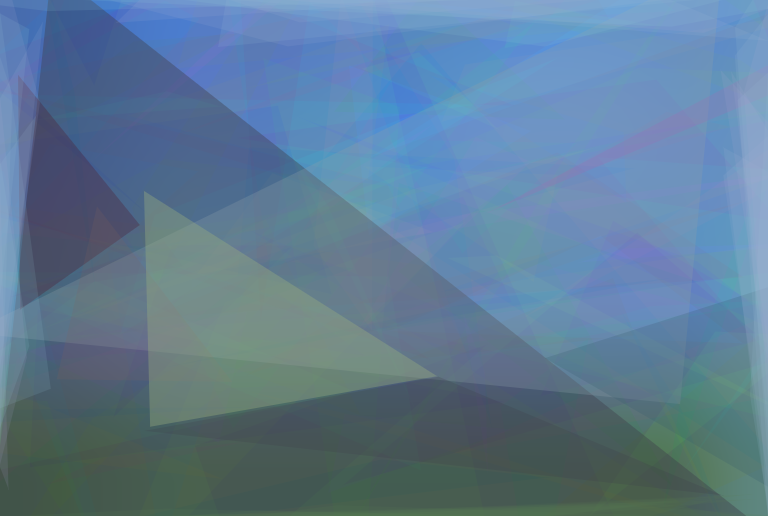
Give the GLSL for this background, as a Shadertoy shader.

```glsl
// Translucent overlapping triangles over a blue-to-green gradient.
#define SHARD_COUNT 110
#define SHARD_STRENGTH 0.024
#define SLIVER_COUNT 36
#define SLIVER_ALPHA 0.13
#define SLIVER_DEPTH 0.10
#define SKY_COLOR vec3(0.32, 0.49, 0.79)
#define HAZE_COLOR vec3(0.39, 0.54, 0.72)
#define GROUND_COLOR vec3(0.31, 0.45, 0.33)
#define SHADE_COLOR vec3(0.24, 0.24, 0.29)
#define PALE_COLOR vec3(0.55, 0.62, 0.66)

float hash(float n) {
    n = fract(n * 0.1031);
    n *= n + 33.33;
    n *= n + n;
    return fract(n);
}

vec2 hash2(float n) {
    return vec2(hash(n), hash(n + 57.3));
}

// Signed distance to the line a-b, positive on its left
float edge(vec2 p, vec2 a, vec2 b) {
    vec2 d = normalize(b - a);
    return d.x * (p.y - a.y) - d.y * (p.x - a.x);
}

// Antialiased coverage of a triangle with either winding
float triangle(vec2 p, vec2 a, vec2 b, vec2 c) {
    float side = edge(c, a, b) < 0.0 ? -1.0 : 1.0;
    float inside = min(edge(p, a, b) * side,
                   min(edge(p, b, c) * side, edge(p, c, a) * side));
    return clamp(0.5 + inside * iResolution.y, 0.0, 1.0);
}

vec3 backdrop(vec2 p) {
    vec3 col = mix(HAZE_COLOR, SKY_COLOR, smoothstep(0.45, 0.98, p.y));
    col = mix(GROUND_COLOR, col, smoothstep(0.06, 0.44, p.y));
    vec2 glow = (p - vec2(1.08, 0.80)) / vec2(0.38, 0.24);
    col += vec3(0.04, 0.07, 0.05) * exp(-dot(glow, glow));
    col = mix(col, vec3(0.44, 0.62, 0.71), 0.45 * smoothstep(1.27, 1.49, p.x));
    return col * mix(0.86, 1.0, smoothstep(0.0, 0.4, p.x));
}

// Scattered faint shards, mostly shallow, some steep
vec3 shards(vec2 p, float aspect) {
    vec3 sum = vec3(0.0);
    for (int i = 0; i < SHARD_COUNT; i++) {
        float id = float(i) * 7.13 + 3.7;
        vec2 center = hash2(id) * vec2(aspect, 1.0);
        float turn = hash(id + 1.9) * 2.0 - 1.0;
        float angle = 0.15 + 1.6 * turn * abs(turn);
        vec2 along = vec2(cos(angle), sin(angle));
        vec2 across = vec2(-along.y, along.x);
        float halfLength = mix(0.12, 0.65, hash(id + 2.3));
        float spread = hash(id + 3.1);
        float width = mix(0.02, 0.34, spread * spread);
        vec2 a = center - along * halfLength;
        vec2 b = center + along * halfLength;
        vec2 c = center + across * width + along * halfLength * (hash(id + 4.7) * 2.0 - 1.0);
        vec3 hue = cos(6.2832 * (hash(id + 5.9) + vec3(0.0, 0.33, 0.67)));
        float light = hash(id + 6.4) - 0.5;
        sum += triangle(p, a, b, c) * (hue + light);
    }
    return sum * SHARD_STRENGTH;
}

// Long pale slivers hugging the four borders
vec3 addSlivers(vec3 col, vec2 p, float aspect) {
    for (int i = 0; i < SLIVER_COUNT; i++) {
        float id = float(i) * 5.37 + 411.0;
        int border = i % 4;
        bool upright = border < 2;
        vec2 q = upright ? vec2(p.y, p.x) : p;
        float span = upright ? 1.0 : aspect;
        float extent = upright ? aspect : 1.0;
        if (border % 2 == 1) q.y = extent - q.y;
        vec2 ends = hash2(id) * vec2(0.5, -0.5) + vec2(-0.15, 1.15);
        float reach = SLIVER_DEPTH * mix(0.15, 1.0, hash(id + 2.2));
        if (border == 2) reach *= 0.6;
        vec2 tip = vec2(hash(id + 3.4) * span, reach);
        vec3 tint = mix(vec3(0.68, 0.64, 0.82), vec3(0.55, 0.82, 0.84), hash(id + 4.1));
        if (border == 2) tint = vec3(0.34, 0.48, 0.32);
        float cover = triangle(q, vec2(ends.x * span, -0.01), vec2(ends.y * span, -0.01), tip);
        col = mix(col, tint, cover * SLIVER_ALPHA);
    }
    return col;
}

void mainImage(out vec4 fragColor, in vec2 fragCoord) {
    vec2 p = fragCoord / iResolution.y;
    float aspect = iResolution.x / iResolution.y;
    vec3 col = backdrop(p) + shards(p, aspect);

    // Broad dark wedge and the pale plane crossing it
    col = mix(col, SHADE_COLOR, 0.40 * triangle(p, vec2(0.10, 1.06), vec2(1.51, -0.05), vec2(-0.02, -0.05)));
    col = mix(col, PALE_COLOR, 0.28 * triangle(p, vec2(-0.06, 0.355), vec2(1.40, 1.07), vec2(1.318, 0.217)));

    // Warm shadows on the left
    col = mix(col, vec3(0.30, 0.11, 0.19), 0.33 * triangle(p, vec2(0.035, 0.855), vec2(0.271, 0.564), vec2(0.039, 0.40)));
    col = mix(col, vec3(0.50, 0.38, 0.36), 0.18 * triangle(p, vec2(0.188, 0.60), vec2(0.11, 0.265), vec2(0.45, 0.26)));

    // Bright olive triangle and the dark wedge beneath it
    col = mix(col, vec3(0.60, 0.68, 0.50), 0.38 * triangle(p, vec2(0.279, 0.63), vec2(0.847, 0.271), vec2(0.291, 0.173)));
    col = mix(col, SHADE_COLOR, 0.24 * triangle(p, vec2(0.28, 0.165), vec2(0.85, 0.27), vec2(1.40, 0.04)));

    // Cool shade and pink streak on the right
    col = mix(col, vec3(0.20, 0.35, 0.42), 0.22 * triangle(p, vec2(1.056, 0.306), vec2(1.50, 0.447), vec2(1.50, 0.05)));
    col = mix(col, vec3(0.62, 0.42, 0.70), 0.25 * triangle(p, vec2(0.95, 0.59), vec2(1.50, 0.88), vec2(1.50, 0.82)));

    fragColor = vec4(clamp(addSlivers(col, p, aspect), 0.0, 1.0), 1.0);
}
```
